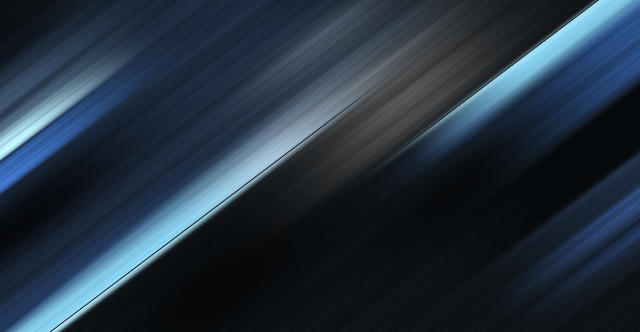
Write a Shadertoy shader that draws this background.

```glsl
#define STREAK_DIR vec2(0.798, 0.6025)
#define MAIN_EDGE -0.091
#define SIDE_EDGE -0.288
#define LINE_HALF 0.0016
#define GRAIN 0.14
#define NIGHT vec3(0.054, 0.072, 0.086)
#define NAVY vec3(0.12, 0.18, 0.27)
#define BLUE vec3(0.19, 0.36, 0.62)
#define CYAN vec3(0.52, 0.80, 0.92)
#define PALE vec3(0.70, 0.89, 0.94)
#define STEEL vec3(0.29, 0.34, 0.39)
#define WARM_GREY vec3(0.285, 0.285, 0.285)

float glow(float x, float center, float width) {
    float t = (x - center) / width;
    return exp(-t * t);
}

// Falls from one to zero between a and b
float fade(float a, float b, float x) {
    return 1.0 - smoothstep(a, b, x);
}

// Plateau from lo to hi with a separate softness at each end
float band(float x, float lo, float hi, float softLo, float softHi) {
    return smoothstep(lo - softLo, lo + softLo, x) * fade(hi - softHi, hi + softHi, x);
}

// Brushed streaks: sines across the grain, drifting slowly along it
float brushed(float across, float along) {
    float sum = 0.0, freq = 58.0, amp = 0.36;
    for (int i = 0; i < 5; i++) {
        float k = float(i);
        sum += amp * sin(across * freq + 1.7 * k + 1.3 * sin(along * (1.5 + k) + k));
        freq *= 1.73;
        amp *= 0.92;
    }
    return sum;
}

void mainImage(out vec4 fragColor, in vec2 fragCoord) {
    vec2 p = fragCoord / iResolution.y;
    float px = 1.0 / iResolution.y;
    float s = dot(p, STREAK_DIR);
    float d = dot(p, vec2(-STREAK_DIR.y, STREAK_DIR.x));
    float grain = brushed(d, s);

    // Dark ground with a navy haze on the upper side
    vec3 col = NIGHT;
    float haze = smoothstep(-0.10, 0.02, d) * fade(0.42, 0.85, d) * fade(1.15, 1.75, s);
    col = mix(col, NAVY, 0.85 * haze);
    col = mix(col, vec3(0.018, 0.024, 0.034), 0.95 * glow(d, 0.225, 0.085) * fade(0.25, 0.95, s));
    col *= 1.0 - 0.65 * glow(d, -0.29, 0.14) * glow(s, 0.62, 0.36);
    col *= 1.0 - 0.45 * glow(d, -0.50, 0.09) * glow(s, 1.35, 0.30);

    // Grey sheen between the two bright edges
    float sheen = band(d, SIDE_EDGE + 0.015, 0.04, 0.035, 0.12) * glow(s, 1.39, 0.35);
    col = mix(col, mix(WARM_GREY, STEEL, smoothstep(-0.15, 0.05, d)), 0.95 * sheen);
    col = mix(col, STEEL * 1.05, 0.8 * glow(d, 0.12, 0.06) * glow(s, 1.30, 0.27));
    col += 0.07 * (glow(d, -0.06, 0.018) + glow(d, -0.17, 0.02)) * glow(s, 1.40, 0.22);

    // Left cluster: blue band, pale core and greyish trails
    float leftFade = fade(0.25, 1.0, s);
    col = mix(col, BLUE * 1.18, band(d, 0.332, 0.415, 0.007, 0.012) * leftFade);
    col = mix(col, PALE, band(d, 0.412, 0.485, 0.008, 0.045) * fade(0.34, 0.92, s));
    col = mix(col, STEEL * vec3(0.9, 1.05, 1.2), 0.8 * band(d, 0.48, 0.60, 0.03, 0.05) * fade(0.35, 1.0, s));
    col *= 1.0 - 0.5 * (glow(d, 0.408, 0.005) + 0.6 * glow(d, 0.515, 0.008)) * leftFade;
    col *= 1.0 - 0.3 * smoothstep(0.632, 0.64, d) * fade(0.5, 0.95, s);

    // Main streak, wider and paler further along
    float reach = clamp(s, 0.0, 1.3);
    float mainFade = fade(0.92, 1.52, s);
    col = mix(col, BLUE * 0.8, 0.65 * band(d, MAIN_EDGE, 0.03, 0.01, 0.07) * fade(0.3, 1.2, s));
    float core = band(d, MAIN_EDGE - 0.010, -0.022 + 0.012 * reach, 0.012, 0.02 + 0.045 * reach);
    vec3 coreTint = mix(CYAN, vec3(0.67, 0.77, 0.85), smoothstep(0.5, 1.1, s));
    col = mix(col, coreTint, core * mainFade);
    col = mix(col, PALE * 1.06, 0.8 * glow(d, MAIN_EDGE - 0.007, 0.010) * fade(0.1, 1.2, s));

    // Right streak with its blue skirt
    col = mix(col, BLUE * 0.88, band(d, -0.55, -0.30, 0.025, 0.02) * smoothstep(1.40, 2.15, s));
    col = mix(col, BLUE * vec3(0.95, 0.82, 0.78), 0.65 * glow(d, -0.35, 0.045) * glow(s, 1.5, 0.2));
    float sideCore = band(d, -0.362, SIDE_EDGE, 0.030, 0.004);
    col = mix(col, CYAN, sideCore * smoothstep(1.28, 1.78, s));
    col = mix(col, PALE, 0.75 * glow(d, SIDE_EDGE - 0.004, 0.009) * smoothstep(1.1, 1.7, s));

    // Black gap, then the blue bands of the lower right
    float gap = band(d, -0.72, -0.568, 0.01, 0.01) * smoothstep(1.1, 1.6, s);
    col = mix(col, vec3(0.024, 0.034, 0.042), 0.85 * gap);
    float cornerFade = smoothstep(1.18, 1.85, s);
    col = mix(col, NAVY, 0.9 * band(d, -0.98, -0.728, 0.06, 0.006) * cornerFade);
    col = mix(col, BLUE * vec3(1.0, 0.85, 0.85), 0.85 * band(d, -0.872, -0.812, 0.025, 0.007) * cornerFade);
    col = mix(col, BLUE * 0.75, 0.65 * glow(d, -0.918, 0.022) * cornerFade);
    col *= 1.0 - 0.3 * glow(d, -0.892, 0.006) * cornerFade;

    // Brushed texture
    col *= 1.0 + GRAIN * grain * (1.0 - 0.65 * max(core * mainFade, sideCore));

    // Fine dark lines along both bright edges
    float mainLine = fade(LINE_HALF - 0.5 * px, LINE_HALF + 0.5 * px, abs(d - MAIN_EDGE));
    float sideLine = fade(LINE_HALF - 0.5 * px, LINE_HALF + 0.5 * px, abs(d - SIDE_EDGE));
    col = mix(col, NIGHT, 0.9 * mainLine * fade(1.1, 1.5, s));
    col = mix(col, NIGHT, 0.9 * sideLine * smoothstep(1.1, 1.4, s));

    fragColor = vec4(clamp(col, 0.0, 1.0), 1.0);
}
```
